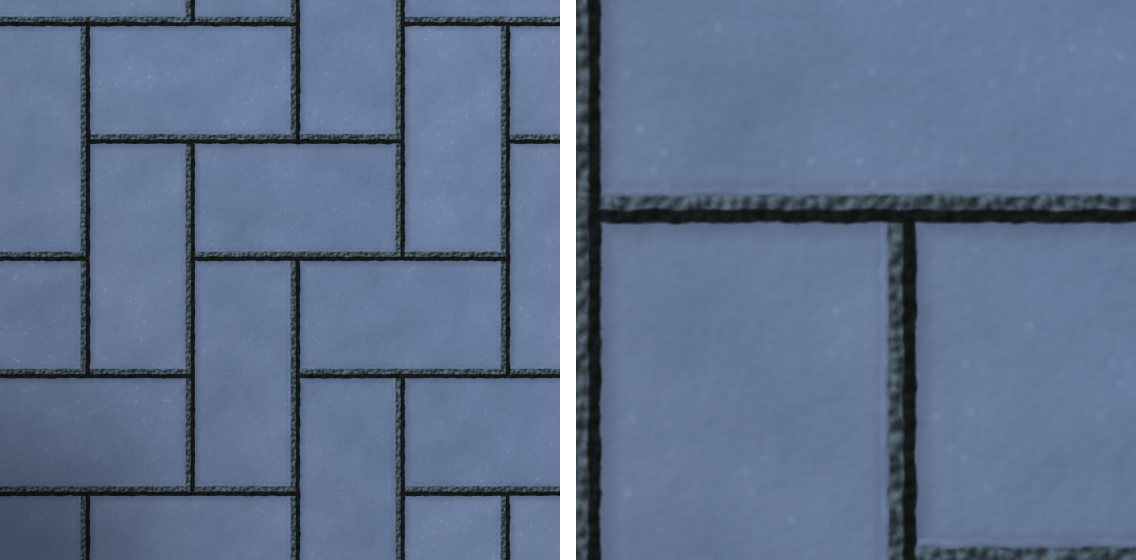
Left, the full canvas; right, a detail of the centre.
Write a Shadertoy shader that draws this texture.

```glsl
// Blue-grey herringbone paving with rough, dark recessed joints.

const vec2 CELL = vec2(0.1875, 0.2096);    // half-brick grid cell, canvas units
const vec2 ORIGIN = vec2(0.1536, 0.0398);  // grid corner, from the upper left
const vec3 STONE_DARK = vec3(0.36, 0.43, 0.555);
const vec3 STONE_LIGHT = vec3(0.46, 0.53, 0.66);
const vec3 GAP = vec3(0.055, 0.068, 0.06);
const vec3 MORTAR_DARK = vec3(0.13, 0.16, 0.17);
const vec3 MORTAR_LIGHT = vec3(0.36, 0.43, 0.48);

vec2 hash2(vec2 p) {
    vec3 q = fract(p.xyx * vec3(0.1031, 0.1030, 0.0973));
    q += dot(q, q.yzx + 33.33);
    return fract((q.xx + q.yz) * q.zy);
}

// Cellular noise: distance to the nearest scattered point
float cellular(vec2 p) {
    vec2 id = floor(p), f = fract(p);
    float nearest = 4.0;
    for (int y = -1; y <= 1; y++)
    for (int x = -1; x <= 1; x++) {
        vec2 o = vec2(x, y);
        vec2 d = o + hash2(id + o) - f;
        nearest = min(nearest, dot(d, d));
    }
    return sqrt(nearest);
}

// Layered, rotated sines in about -1..1
float cloud(vec2 p) {
    float sum = 0.0, amp = 0.5;
    for (int i = 0; i < 5; i++) {
        sum += amp * sin(p.x + 1.7 * sin(p.y)) * cos(p.y + 1.3 * sin(p.x * 0.8));
        p = mat2(1.36, 1.18, -1.18, 1.36) * p + 2.3;
        amp *= 0.62;
    }
    return sum;
}

// Relief lit from the upper left
float emboss(vec2 p, float scale) {
    return cellular(p * scale) - cellular(p * scale + vec2(0.35, 0.4));
}

// Herringbone: brick corner in xy, brick size in zw, in grid cells
vec4 herringbone(vec2 g) {
    vec2 id = floor(g);
    float k = mod(id.x - id.y, 4.0);
    if (k < 0.5) return vec4(id, 2, 1);
    if (k < 1.5) return vec4(id - vec2(1, 0), 2, 1);
    if (k < 2.5) return vec4(id - vec2(0, 1), 1, 2);
    return vec4(id, 1, 2);
}

// Soft band across a joint, centred at c with half width w
float band(float s, float c, float w, float soft) {
    return 1.0 - smoothstep(w - soft, w + soft, abs(s - c));
}

void mainImage(out vec4 fragColor, in vec2 fragCoord) {
    vec2 uv = fragCoord / iResolution.xy;
    vec2 p = vec2(uv.x, 1.0 - uv.y);
    float aa = max(0.0014, 0.75 / iResolution.y);

    // Uneven joint lines
    vec2 wobble = vec2(cloud(p * 95.0), cloud(p.yx * 95.0 + 4.0));
    vec2 q = p - ORIGIN + 0.0013 * wobble;
    vec4 brick = herringbone(q / CELL);
    vec2 local = q - brick.xy * CELL;
    vec2 size = brick.zw * CELL;
    vec2 seed = hash2(brick.xy + 17.0);

    // Distances to the upper-left and lower-right sides
    vec2 rest = size - local;
    float a = min(local.x, local.y);
    float b = min(rest.x, rest.y);
    float edge = min(a, b);

    // Stone face: mottling, fine grain, pale flecks
    float mottle = cloud(p * 19.0 + seed * 30.0);
    float grain = emboss(p, 150.0) + 0.6 * emboss(p + 3.0, 75.0);
    float tone = 0.52 + 0.28 * mottle + 0.24 * (seed.x - 0.5) + 0.13 * grain;
    vec3 color = mix(STONE_DARK, STONE_LIGHT, tone);
    float fleck = smoothstep(0.13, 0.04, cellular(p * 34.0));
    color += 0.04 * fleck * (0.5 + mottle);

    // Worn brick rims, lit along the lower-right side
    float wear = 0.5 + 0.5 * cloud(p * 48.0 + 9.0);
    color *= 1.0 - 0.16 * (1.0 - smoothstep(0.004, 0.022, edge));
    color += 0.06 * wear * band(-b, -0.0125, 0.0015, 0.0015);

    // Crumbly mortar ridge beside a deep gap
    float crumb = clamp(0.45 + 0.9 * emboss(p + 7.0, 125.0) + 0.3 * wobble.x, 0.0, 1.0);
    float ridge = max(band(a, -0.0035, 0.0058, aa), band(-b, -0.0035, 0.0058, aa));
    float width = 0.0032 + 0.0011 * wear;
    float gap = max(band(a, 0.0032, width, aa), band(-b, 0.0032, width, aa));
    color = mix(color, mix(MORTAR_DARK, MORTAR_LIGHT, crumb), 0.92 * ridge);
    color = mix(color, mix(GAP, MORTAR_DARK, 0.6 * crumb), gap);

    // Broad light: brighter upper right, shaded lower-left corner
    float light = 1.0 + 0.07 * (uv.x + uv.y - 1.0);
    light -= 0.32 * exp(-14.0 * dot(uv, uv));
    fragColor = vec4(clamp(color * light, 0.0, 1.0), 1.0);
}
```
